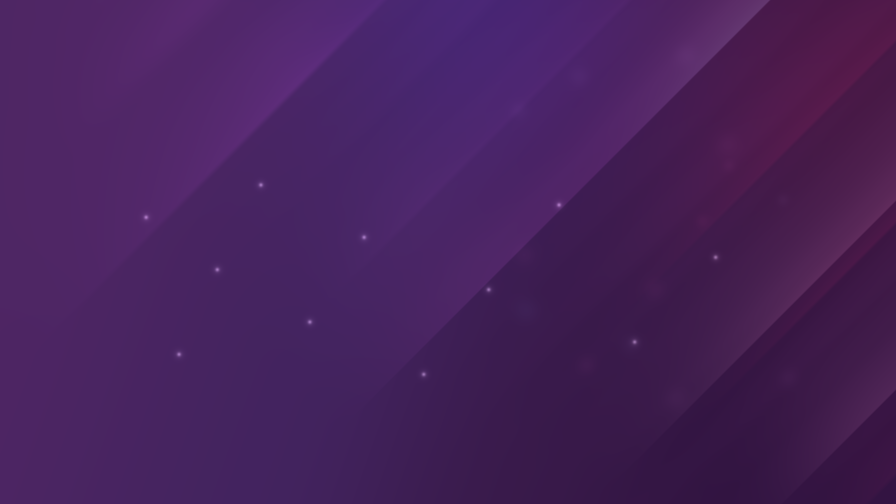
Give the GLSL for this background, as a WebGL 1 fragment shader.

```glsl
precision highp float;
// A dusky violet backdrop crossed by diagonal light beams. Each beam has a crisp
// lower-right edge, a soft tail, and fades in along its length. Colour glows,
// fine streaks, blurred motes and small sparkles are added on top.
uniform vec2 u_resolution;

// Base gradient, left to right
const vec3 PLUM = vec3(0.305, 0.147, 0.390);
const vec3 VIOLET = vec3(0.260, 0.138, 0.370);
const vec3 DUSK = vec3(0.223, 0.102, 0.292);
const vec3 NIGHT = vec3(0.195, 0.078, 0.255);

// Light added by beams and glows
const vec3 ORCHID = vec3(0.085, 0.028, 0.085);
const vec3 LILAC = vec3(0.080, 0.035, 0.082);
const vec3 MIST = vec3(0.030, 0.080, 0.060);
const vec3 WINE = vec3(0.070, 0.010, 0.025);
const vec3 ROSE_GREY = vec3(0.110, 0.080, 0.090);
const vec3 BLUE_GLOW = vec3(0.015, 0.010, 0.085);
const vec3 RED_GLOW = vec3(0.065, 0.003, 0.000);
const vec3 SPARK = vec3(0.300, 0.270, 0.300);

const float STREAK_FREQ = 26.0;
const float STREAK_GAIN = 0.018;
const float MOTE_RADIUS = 0.020;
const float MOTE_GAIN = 0.030;
const float SPARK_RADIUS = 0.0038;
const float GOLDEN = 0.381966;

float hash(float n) {
  return fract(sin(n * 127.1) * 43758.5);
}

float noise(float x) {
  float cell = floor(x);
  float f = fract(x);
  return mix(hash(cell), hash(cell + 1.0), f * f * (3.0 - 2.0 * f));
}

float glow(vec2 p, vec2 center, float radius) {
  vec2 d = (p - center) / radius;
  return exp(-dot(d, d));
}

// d.x runs across the beams, d.y along them toward the upper right
float beam(vec2 d, float edge, float width, float soft, float start, float finish) {
  float gap = edge - d.x;
  soft = max(soft, 0.8 / u_resolution.y);
  return smoothstep(-soft, soft, gap) * exp(-max(gap, 0.0) / width)
       * smoothstep(start, finish, d.y);
}

vec3 baseColor(vec2 p) {
  float u = p.x - 0.35 * p.y;
  vec3 c = mix(PLUM, VIOLET, smoothstep(-0.2, 0.6, u));
  c = mix(c, DUSK, smoothstep(0.5, 1.05, u));
  return mix(c, NIGHT, smoothstep(0.95, 1.5, u));
}

vec3 beams(vec2 d) {
  float topFade = 1.0 - 0.5 * smoothstep(1.4, 1.8, d.y);
  vec3 c = ORCHID * topFade * beam(d, -0.236, 0.22, 0.010, 0.3, 1.5);
  c += ORCHID * 0.55 * beam(d, -0.570, 0.12, 0.050, 0.8, 1.4);
  c += LILAC * 0.40 * beam(d, 0.250, 0.10, 0.010, 1.0, 1.5);
  c += LILAC * beam(d, 0.528, 0.30, 0.003, 0.8, 1.5);
  c += MIST * beam(d, 0.528, 0.10, 0.003, 1.8, 2.5);
  c += WINE * beam(d, 0.859, 0.20, 0.006, 1.5, 2.4);
  c += ROSE_GREY * beam(d, 1.176, 0.16, 0.003, 1.2, 2.1);
  c += WINE * beam(d, 1.220, 0.05, 0.006, 1.5, 2.2);
  c += ROSE_GREY * 0.85 * beam(d, 1.551, 0.18, 0.003, 1.4, 2.0);
  c += WINE * 0.70 * beam(d, 1.720, 0.20, 0.008, 1.5, 1.9);
  return c;
}

// Large blurred motes over the right half
vec3 motes(vec2 p) {
  vec3 c = vec3(0.0);
  for (int i = 0; i < 14; i++) {
    float n = float(i);
    vec2 center = vec2(1.0 + 0.75 * hash(n + 3.0), 0.2 + 0.75 * fract(0.1 + n * GOLDEN));
    vec3 tint = mix(vec3(1.0, 0.25, 0.5), vec3(0.4, 0.7, 0.9), hash(n + 31.0));
    float radius = MOTE_RADIUS * mix(0.5, 1.2, hash(n + 57.0));
    c += tint * MOTE_GAIN * glow(p, center, radius);
  }
  return c;
}

// Small bright points in a loose belt across the middle
vec3 sparkles(vec2 p) {
  float light = 0.0;
  for (int i = 0; i < 11; i++) {
    float n = float(i);
    vec2 center = vec2(0.29 + n * (0.06 + 0.0053 * n),
                       0.23 + 0.44 * fract(0.77 + n * GOLDEN));
    light += glow(p, center, SPARK_RADIUS) + 0.22 * glow(p, center, SPARK_RADIUS * 2.4);
  }
  return SPARK * light;
}

void main() {
  vec2 p = gl_FragCoord.xy / u_resolution.y;
  vec2 d = vec2(p.x - p.y, p.x + p.y);

  vec3 color = baseColor(p) + beams(d);
  color += BLUE_GLOW * glow(p, vec2(1.0, 1.02), 0.36);
  color += RED_GLOW * glow(p, vec2(1.68, 0.88), 0.40);

  // Fine streaks that strengthen toward the upper right
  float streak = noise(d.x * STREAK_FREQ) - 0.5;
  color += vec3(1.0, 0.5, 0.9) * STREAK_GAIN * streak * smoothstep(0.9, 2.0, d.y);

  color += motes(p) + sparkles(p);
  gl_FragColor = vec4(color, 1.0);
}
```
